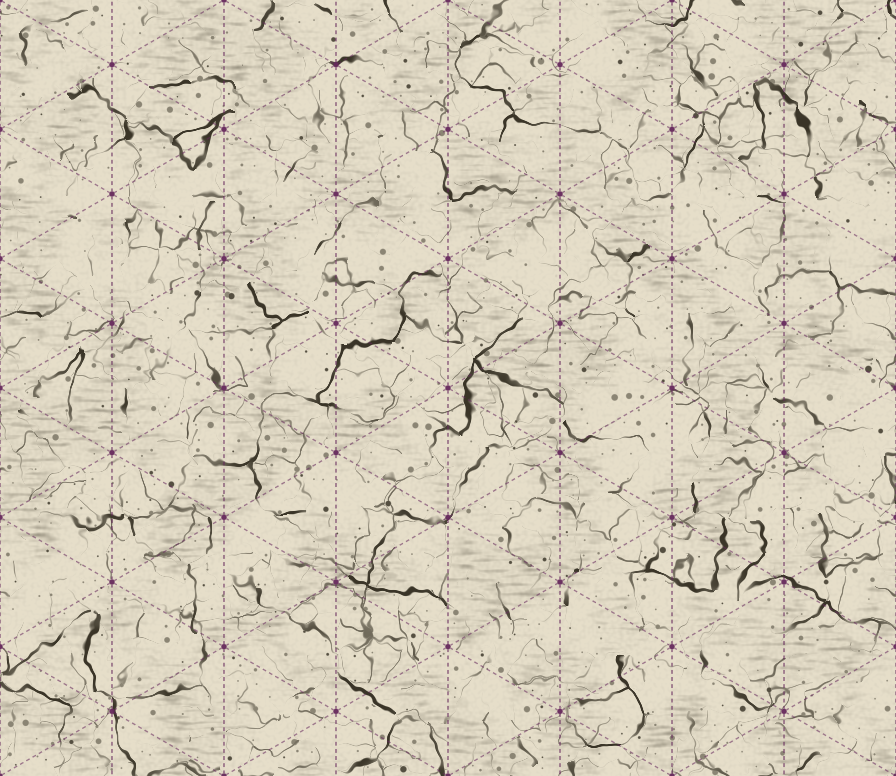
Reproduce this texture procedurally as a Shadertoy shader.

```glsl
vec2 hash2(vec2 p) {
    p = vec2(dot(p, vec2(127.1, 311.7)), dot(p, vec2(269.5, 183.3)));
    return fract(sin(p) * 43758.5);
}

float gradientNoise(vec2 p) {
    vec2 i = floor(p), f = p - i;
    vec2 u = f * f * f * (f * (f * 6.0 - 15.0) + 10.0);
    vec4 corner;
    for (int k = 0; k < 4; k++) {
        vec2 o = vec2(k & 1, k >> 1);
        float angle = 6.2832 * hash2(i + o).x;
        corner[k] = dot(vec2(cos(angle), sin(angle)), f - o);
    }
    return 1.4 * mix(mix(corner.x, corner.y, u.x), mix(corner.z, corner.w, u.x), u.y);
}

vec2 warp(vec2 p) {
    return vec2(gradientNoise(p), gradientNoise(p + 37.3));
}

// Distance to the nearest Voronoi border, and a random value for that border
vec2 cellBorder(vec2 p) {
    vec2 home = floor(p), nearCell = home, nearOffset = vec2(8.0);
    for (int y = -1; y <= 1; y++)
    for (int x = -1; x <= 1; x++) {
        vec2 cell = home + vec2(x, y);
        vec2 offset = cell + hash2(cell) - p;
        if (dot(offset, offset) < dot(nearOffset, nearOffset)) {
            nearOffset = offset;
            nearCell = cell;
        }
    }
    vec2 border = vec2(8.0, 0.0);
    for (int y = -2; y <= 2; y++)
    for (int x = -2; x <= 2; x++) {
        vec2 cell = nearCell + vec2(x, y);
        if (x == 0 && y == 0) continue;
        vec2 offset = cell + hash2(cell) - p;
        float d = dot(0.5 * (nearOffset + offset), normalize(offset - nearOffset));
        if (d < border.x) border = vec2(d, hash2(cell + nearCell + 0.5).x);
    }
    return border;
}

float cover(float d, float soft) {
    return smoothstep(soft, -soft, d);
}

// Broken cracks whose width and depth vary along their length
float cracks(vec2 p, float scale, float width, float bias, float soft) {
    vec2 border = cellBorder(p * scale);
    float strength = gradientNoise(p * 1.1 + scale) * 0.6 + gradientNoise(p * 5.0 + scale) * 0.45
                   + border.y - 0.5 + bias;
    strength = smoothstep(-0.2, 0.8, strength);
    return cover(border.x / scale - width * strength, soft) * strength;
}

// Scattered round specks, most of them tiny
float specks(vec2 p, float scale, float rarity, float soft) {
    vec2 cell = floor(p * scale);
    vec2 random = hash2(cell + 71.0);
    vec2 center = cell + 0.25 + 0.5 * hash2(cell + 13.0);
    float radius = 0.006 + 0.02 * pow(random.y, 4.0);
    return step(rarity, random.x) * cover(length(p - center / scale) - radius, soft);
}

// Dashed triangular grid of unit side with a dot on each node
float isometricGrid(vec2 p, float pixel) {
    float ink = 0.0;
    for (int k = 0; k < 3; k++) {
        float angle = float(k) * 1.047198;
        vec2 normal = vec2(cos(angle), sin(angle));
        float across = dot(p, normal) / 0.8660254;
        float along = dot(p, vec2(-normal.y, normal.x));
        float d = abs(across - round(across)) * 0.8660254;
        float dash = cover(abs(fract(along * 18.0) - 0.5) - 0.27, pixel * 9.0);
        ink = max(ink, cover(d - 0.005, pixel * 0.75) * dash * (k == 0 ? 0.8 : 0.6));
    }
    vec2 period = vec2(1.7320508, 1.0);
    vec2 a = p - period * round(p / period);
    vec2 b = p - period * (floor(p / period) + 0.5);
    float node = cover(min(length(a), length(b)) - 0.021, pixel * 0.8);
    return max(ink, node * 0.95);
}

void mainImage(out vec4 fragColor, in vec2 fragCoord) {
    vec2 p = (fragCoord - 0.5 * iResolution.xy) / iResolution.y * 6.0;
    float pixel = 6.0 / iResolution.y;

    // Paper with patches of horizontal fibres and fine grain
    float patches = smoothstep(-0.35, 0.55, gradientNoise(p * 1.7) + 0.4 * gradientNoise(p * 5.0));
    float fibres = max(gradientNoise(p * vec2(4.0, 26.0)) + 0.5 * gradientNoise(p * vec2(9.0, 31.0)), 0.0);
    float grain = gradientNoise(p * 31.0);
    float dark = 0.3 * patches * fibres + 0.035 * patches + 0.05 * grain;

    // Large cracks and finer hairlines
    vec2 q = p + 0.09 * warp(p * 3.0) + 0.035 * warp(p * 11.0);
    float large = cracks(q, 2.1, 0.016, 0.12, pixel * 0.85);
    float fine = cracks(q + 19.0, 4.3, 0.009, 0.0, pixel * 0.8);
    dark = max(dark, 0.95 * large);
    dark = max(dark, 0.65 * fine);

    // Specks of dirt
    dark = max(dark, 0.8 * specks(p, 5.0, 0.82, pixel * 0.8));
    dark = max(dark, 0.5 * specks(p + 5.0, 9.0, 0.75, pixel * 0.8));

    vec3 paper = vec3(0.9, 0.87, 0.79);
    vec3 dirt = vec3(0.19, 0.17, 0.12);
    vec3 plum = vec3(0.4, 0.16, 0.36);
    vec3 color = mix(paper, dirt, dark);
    color = mix(color, plum, isometricGrid(p, pixel));
    fragColor = vec4(color, 1.0);
}
```
